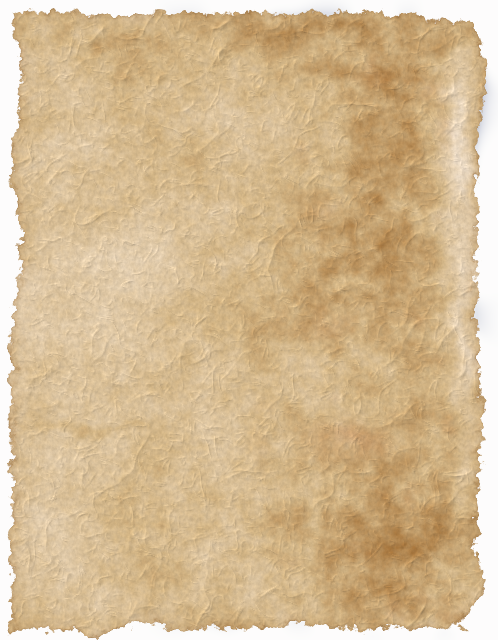
Give the GLSL for this texture, as a Shadertoy shader.

```glsl
// A worn sheet of crumpled parchment with torn edges on a white ground.
// Broad stains and layered noise set the tone, short sharp ridges lit from
// the upper left make the creases, and a noisy border distance tears the rim.
const vec3 PAPER_LIGHT = vec3(0.93, 0.865, 0.78);
const vec3 PAPER_MID = vec3(0.82, 0.705, 0.52);
const vec3 PAPER_DARK = vec3(0.64, 0.45, 0.23);
const vec3 RIM_COLOR = vec3(0.56, 0.38, 0.18);
const vec3 RUST = vec3(0.70, 0.45, 0.25);
const vec3 GROUND = vec3(0.992, 0.99, 0.988);
const vec3 SHADOW = vec3(0.74, 0.76, 0.82);
const float BASE_TONE = 0.45;
const float MOTTLE = 0.42;
const float CREASE = 0.10;
const float GRAIN = 0.075;
const float TEAR = 0.011;
const vec2 LIGHT_DIR = vec2(-0.7, 0.7);

// Broad stains: centre and radii, then darkening (negative lightens)
const int STAINS = 11;
const vec4 STAIN_SHAPE[STAINS] = vec4[](
    vec4(0.61, 0.76, 0.09, 0.20), vec4(0.58, 0.885, 0.10, 0.020),
    vec4(0.52, 0.955, 0.22, 0.025), vec4(0.17, 0.94, 0.12, 0.025),
    vec4(0.712, 0.79, 0.028, 0.13), vec4(0.725, 0.48, 0.020, 0.22),
    vec4(0.14, 0.55, 0.15, 0.13), vec4(0.12, 0.25, 0.11, 0.12),
    vec4(0.60, 0.14, 0.13, 0.14), vec4(0.14, 0.332, 0.07, 0.008),
    vec4(0.52, 0.56, 0.10, 0.10));
const float STAIN_DEPTH[STAINS] = float[](
    0.23, 0.18, 0.24, 0.16, -0.50, -0.34, -0.18, -0.14, 0.29, 0.20, 0.16);

vec2 hashGradient(vec2 cell) {
    vec3 h = fract(cell.xyx * vec3(0.1031, 0.1030, 0.0973));
    h += dot(h, h.yzx + 33.33);
    float angle = 6.2832 * fract((h.x + h.y) * h.z);
    return vec2(cos(angle), sin(angle));
}

float gradientNoise(vec2 p) {
    vec2 i = floor(p), f = fract(p), s = vec2(1, 0);
    vec2 u = f * f * f * (f * (f * 6.0 - 15.0) + 10.0);
    float a = dot(hashGradient(i), f);
    float b = dot(hashGradient(i + s.xy), f - s.xy);
    float c = dot(hashGradient(i + s.yx), f - s.yx);
    float d = dot(hashGradient(i + 1.0), f - 1.0);
    return mix(mix(a, b, u.x), mix(c, d, u.x), u.y);
}

float fbm(vec2 p) {
    float sum = 0.0, amp = 1.0;
    for (int i = 0; i < 4; i++, amp *= 0.5) {
        sum += amp * gradientNoise(p);
        p = mat2(1.6, 1.2, -1.2, 1.6) * p + 17.3;
    }
    return sum;
}

// Soft round falloff, 1 at the centre
float bump(float x, float centre, float width) {
    float k = (x - centre) / width;
    return exp(-k * k);
}

// Crumple height: short thin ridges along the zero lines of warped noise
float crumple(vec2 p) {
    p += 0.014 * vec2(gradientNoise(p * 27.0), gradientNoise(p * 27.0 + 41.0));
    float height = 0.0, amp = 1.0, freq = 21.0, turn = 0.5;
    for (int i = 0; i < 5; i++, amp *= 0.85, freq *= 1.5, turn += 1.1) {
        mat2 spin = mat2(cos(turn), sin(turn), -sin(turn), cos(turn));
        vec2 q = spin * p * freq * vec2(1.0, 0.6) + 9.7 * float(i);
        float mask = smoothstep(0.0, 0.4, gradientNoise(q * 0.8 + 50.0));
        height += amp * mask * exp(-11.0 * abs(gradientNoise(q)));
    }
    return height;
}

// Distance inside the sheet, positive on paper
float sheetDistance(vec2 p) {
    float upper = smoothstep(0.4, 0.6, p.y);
    float left = 0.018 + upper * (0.008 + 0.007 * cos(24.2 * (p.y - 0.61)));
    float right = 0.744 + 0.013 * bump(p.y, 0.88, 0.07) + 0.009 * bump(p.y, 0.34, 0.08)
        + 0.015 * bump(p.y, 0.085, 0.025) - 0.02 * bump(p.y, 1.0, 0.04) - 0.025 * bump(p.y, 0.03, 0.03);
    float top = 0.980 - 0.013 * smoothstep(0.6, 0.73, p.x) - 0.005 * bump(p.x, 0.19, 0.03);
    float bottom = 0.018 + 0.011 * bump(p.x, 0.23, 0.03)
        - 0.013 * bump(p.x, 0.15, 0.03) + 0.009 * bump(p.x, 0.47, 0.03);
    return min(min(p.x - left, right - p.x), min(top - p.y, p.y - bottom));
}

void mainImage(out vec4 fragColor, in vec2 fragCoord) {
    vec2 p = fragCoord / iResolution.xy * vec2(0.777, 1.0);
    float pixel = 1.0 / iResolution.y;

    // Stains with wandering, broken outlines, then cloudy mottling
    vec2 wander = p + 0.03 * vec2(fbm(p * 11.0), fbm(p * 11.0 + 23.0));
    float tone = BASE_TONE + 0.12 * (p.x - 0.39), blotch = fbm(p * 24.0);
    for (int i = 0; i < STAINS; i++) {
        vec2 k = (wander - STAIN_SHAPE[i].xy) / STAIN_SHAPE[i].zw;
        tone += STAIN_DEPTH[i] * exp(-dot(k, k)) * (1.0 + 0.7 * blotch);
    }
    tone += MOTTLE * (0.5 * fbm(p * 7.0 + 3.0) + 0.35 * blotch + 0.2 * fbm(p * 70.0));

    // Paper colour with rusty patches
    vec3 paper = mix(PAPER_LIGHT, PAPER_MID, clamp(tone * 2.0, 0.0, 1.0));
    paper = mix(paper, PAPER_DARK, clamp(tone * 2.0 - 1.0, 0.0, 1.0));
    float rust = 0.35 * bump(wander.x, 0.545, 0.055) * bump(wander.y, 0.31, 0.022)
        + 0.2 * smoothstep(0.25, 0.8, fbm(p * 11.0 + 70.0)) * smoothstep(0.3, 0.6, p.x);
    paper = mix(paper, RUST, rust);

    // Lit creases and fibre grain
    vec2 probe = LIGHT_DIR * 0.0014;
    float relief = crumple(p - probe) - crumple(p + probe);
    float grain = fbm(p * 125.0 + 8.0) + 0.5 * gradientNoise(p * vec2(330.0, 210.0));
    paper *= 1.0 + CREASE * clamp(relief * 1.7, -2.2, 1.3) + GRAIN * grain;

    // Torn, browned rim over a faint shadow
    float border = sheetDistance(p);
    float edge = border + TEAR * (fbm(p * 32.0) + 0.65 * fbm(p * 100.0));
    float rim = 0.6 * exp(-max(edge, 0.0) / 0.003) + 0.12 * exp(-max(edge, 0.0) / 0.015);
    paper = mix(paper, RIM_COLOR, rim * (0.7 + 0.8 * gradientNoise(p * 45.0)));
    float shade = exp(min(border, 0.0) / 0.012) * smoothstep(0.0, 0.4, gradientNoise(p * 9.0 + 5.0));
    vec3 ground = mix(GROUND, SHADOW, 0.7 * shade * smoothstep(0.05, 0.75, p.x));
    fragColor = vec4(mix(ground, paper, smoothstep(-pixel, pixel, edge)), 1.0);
}
```
